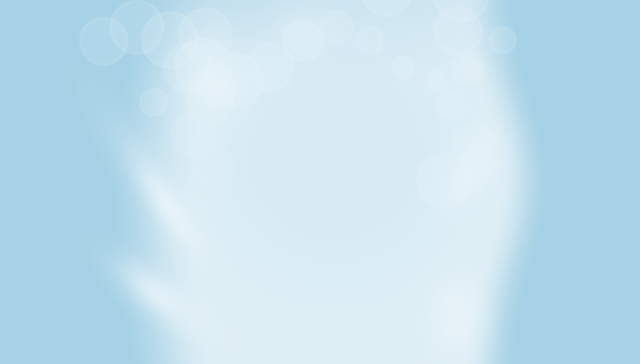
A Shadertoy shader for this background:

```glsl
#define SKY vec3(0.65, 0.82, 0.90)
#define MIST vec3(0.845, 0.922, 0.96)
#define MIST_RIM vec3(0.872, 0.934, 0.962)
#define SHINE vec3(0.93, 0.965, 0.985)
#define LEFT_SOFTNESS 0.13
#define RIGHT_SOFTNESS 0.075
#define TOP_VEIL 0.30
#define DISC_OPACITY 0.14
#define RIM_OPACITY 0.08

// Soft elliptical glow whose long axis follows a unit direction
float glow(vec2 p, vec2 center, vec2 axis, vec2 size) {
    vec2 d = p - center;
    vec2 q = vec2(dot(d, axis), dot(d, vec2(-axis.y, axis.x))) / size;
    return exp(-dot(q, q));
}

// Translucent disc with a slightly brighter rim
float disc(vec2 p, vec2 center, float radius) {
    float d = length(p - center) - radius;
    float blur = 1.5 / iResolution.y;
    float fill = 1.0 - smoothstep(-blur, blur, d);
    float rim = exp(-pow((d + 0.003) / 0.004, 2.0));
    return fill * (DISC_OPACITY + RIM_OPACITY * rim);
}

// Pale mist between two curved, blurred borders
float mistCover(vec2 p) {
    float left = 0.42 + 0.25 * pow(abs(p.y - 0.45), 2.0);
    float right = 1.34 + 0.10 * exp(-pow(abs(p.y - 0.5) / 0.3, 2.0));
    float cover = smoothstep(-LEFT_SOFTNESS, LEFT_SOFTNESS, p.x - left)
                * smoothstep(-RIGHT_SOFTNESS, RIGHT_SOFTNESS, right - p.x);
    float veil = smoothstep(0.75, 1.05, p.y);
    float leftVeil = glow(p, vec2(0.62, 1.04), vec2(1.0, 0.0), vec2(0.2, 0.12));
    return cover * (1.0 - TOP_VEIL * veil) * (1.0 - 0.3 * leftVeil);
}

vec3 addShine(vec3 color, float amount) {
    return mix(color, SHINE, clamp(amount, 0.0, 1.0));
}

// Feathered streaks on the left, round glows above and on the right
vec3 addGlows(vec3 color, vec2 p) {
    vec2 steep = normalize(vec2(0.55, -0.83));
    vec2 slanted = normalize(vec2(0.79, -0.61));
    vec2 rising = normalize(vec2(0.45, 0.83));
    vec2 flatAxis = vec2(1.0, 0.0);
    color = addShine(color, 0.22 * glow(p, vec2(0.40, 0.52), steep, vec2(0.22, 0.055)));
    color = addShine(color, 0.68 * glow(p, vec2(0.463, 0.434), steep, vec2(0.13, 0.036)));
    color = addShine(color, 0.72 * glow(p, vec2(0.435, 0.19), slanted, vec2(0.13, 0.05)));
    color = addShine(color, 0.45 * glow(p, vec2(0.598, 0.76), flatAxis, vec2(0.07, 0.08)));
    color = addShine(color, 0.30 * glow(p, vec2(0.833, 0.92), flatAxis, vec2(0.09, 0.07)));
    color = addShine(color, 0.50 * glow(p, vec2(1.30, 0.53), rising, vec2(0.11, 0.06)));
    return addShine(color, 0.60 * glow(p, vec2(1.256, 0.132), flatAxis, vec2(0.07, 0.10)));
}

vec3 addDiscs(vec3 color, vec2 p) {
    // Wavy row across the top
    for (int i = 0; i < 13; i++) {
        float k = float(i);
        vec2 center = vec2(0.285 + 0.0913 * k, 0.852 + 0.073 * sin(1.05 * k + 0.5));
        float radius = 0.055 + 0.025 * cos(0.42 * (k - 2.5));
        color = addShine(color, disc(p, center, radius));
    }
    // Strands hanging down on either side
    for (int j = 0; j < 6; j++) {
        float k = float(j);
        float side = 1.0 - 2.0 * mod(k, 2.0);
        vec2 leftCenter = vec2(0.537 + 0.007 * k + 0.027 * side, 0.904 - 0.0913 * k);
        vec2 rightCenter = vec2(1.267 + 0.009 * k * side, 1.018 - 0.1027 * k);
        float leftDisc = disc(p, leftCenter, 0.075 - 0.0046 * k);
        float rightDisc = disc(p, rightCenter, 0.059 + 0.0205 * cos(1.15 * k));
        color = addShine(color, leftDisc * (1.0 - 0.14 * k));
        color = addShine(color, rightDisc);
    }
    // Loose discs
    color = addShine(color, disc(p, vec2(1.062, 1.027), 0.073));
    return addShine(color, disc(p, vec2(0.422, 0.719), 0.039));
}

void mainImage(out vec4 fragColor, in vec2 fragCoord) {
    vec2 p = fragCoord / iResolution.y;
    float rim = smoothstep(0.15, 0.55, length(p - vec2(0.92, 0.58)));
    vec3 color = mix(SKY, mix(MIST, MIST_RIM, rim), mistCover(p));
    color = addGlows(color, p);
    color = addDiscs(color, p);
    fragColor = vec4(color, 1.0);
}
```
